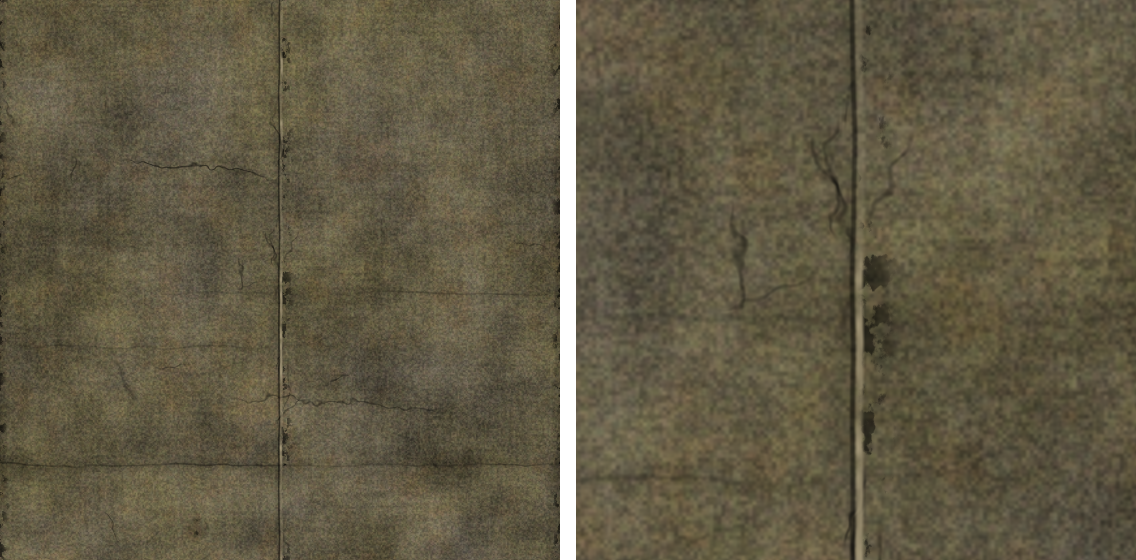
Left, the full canvas; right, a detail of the centre.
Give the GLSL for this texture, as a WebGL 2 fragment shader.

```glsl
#version 300 es
precision highp float;

uniform vec2 u_resolution;
out vec4 fragColor;

float hash(vec2 p) {
  vec3 q = fract(p.xyx * 0.1031);
  q += dot(q, q.yzx + 33.33);
  return fract((q.x + q.y) * q.z);
}

float noise(vec2 p) {
  vec2 i = floor(p), f = fract(p);
  f = f * f * (3.0 - 2.0 * f);
  return mix(mix(hash(i), hash(i + vec2(1, 0)), f.x),
             mix(hash(i + vec2(0, 1)), hash(i + vec2(1, 1)), f.x), f.y);
}

// Layered noise centred on zero
float fbm(vec2 p) {
  float sum = 0.0, amp = 0.5;
  for (int i = 0; i < 5; i++) {
    sum += amp * (noise(p) - 0.5);
    p = mat2(1.6, 1.2, -1.2, 1.6) * p + 17.3;
    amp *= 0.5;
  }
  return sum;
}

// Line that fades towards both ends
float crack(vec2 p, vec2 a, vec2 b, float width) {
  vec2 ab = b - a;
  float t = clamp(dot(p - a, ab) / dot(ab, ab), 0.0, 1.0);
  float d = length(p - a - ab * t);
  return (1.0 - smoothstep(0.0, width, d)) * smoothstep(0.0, 0.2, t) * smoothstep(1.0, 0.7, t);
}

// Broken horizontal crease: dark line inside a soft shadow
float crease(vec2 p, float y, float seed) {
  float d = abs(p.y - y);
  float worn = smoothstep(0.3, 0.75, noise(vec2(p.x * 11.0, seed)));
  return worn * (1.0 - smoothstep(0.0, 0.003, d)) + 0.4 * exp(-d * 80.0);
}

void main() {
  vec2 p = gl_FragCoord.xy / u_resolution;
  vec2 warp = vec2(fbm(p * 16.0 + 3.0), fbm(p * 16.0 + 41.0));
  vec2 bent = p + 0.035 * warp + 0.008 * vec2(noise(p * 90.0), noise(p * 90.0 + 50.0)) - 0.004;
  vec2 creased = p + 0.016 * warp;

  // Stains, mottling and faint woven streaks
  float tone = 0.5 * fbm(p * 5.0 + 0.8 * warp + 8.0);
  tone += 0.42 * fbm(p * 19.0 + 60.0);
  tone += 0.09 * (noise(p * vec2(14.0, 190.0)) - 0.5);
  tone += 0.09 * (noise(p * vec2(170.0, 11.0) + 9.0) - 0.5);
  tone -= 0.08 * smoothstep(0.08, 0.3, fbm(p * 7.0 + 90.0));

  // Broad light and shade
  tone += 0.09 * smoothstep(0.18, 0.15, creased.y) * smoothstep(0.0, 0.12, p.y);
  tone -= 0.08 * exp(-30.0 * dot(p - vec2(0.66, 0.7), p - vec2(0.66, 0.7)));
  tone -= 0.08 * exp(-40.0 * dot(p - vec2(0.72, 0.3), p - vec2(0.72, 0.3)));
  tone += 0.03 * smoothstep(0.75, 1.0, p.y);

  // Fine grain
  tone += 0.24 * (noise(p * 270.0) - 0.5) + 0.27 * (noise(p * 430.0 + 5.0) - 0.5);

  // Horizontal creases
  float dark = 0.28 * crease(creased, 0.17, 2.5);
  dark += 0.20 * crease(creased, 0.477, 7.5) * smoothstep(0.25, 0.5, p.x);
  dark += 0.16 * crease(creased, 0.38, 13.5) * smoothstep(0.7, 0.45, p.x);

  // Long cracks
  dark += 0.48 * crack(bent, vec2(0.2, 0.715), vec2(0.52, 0.685), 0.0032);
  dark += 0.32 * crack(bent, vec2(0.38, 0.29), vec2(0.84, 0.265), 0.003);
  dark += 0.22 * crack(bent, vec2(0.2, 0.37), vec2(0.24, 0.27), 0.006);

  // Short scattered cracks, then fine ones branching off the fold
  for (int i = 0; i < 30; i++) {
    float k = float(i);
    float nearFold = step(14.0, k);
    vec2 start = vec2(hash(vec2(k, 1.7)), hash(vec2(k, 5.3)));
    start.x = mix(start.x, 0.488 + 0.03 * start.x, nearFold);
    float angle = mix(6.28 * hash(vec2(k, 9.1)), 1.1 + 0.9 * hash(vec2(k, 9.1)), nearFold);
    float reach = 0.03 + 0.06 * hash(vec2(k, 12.9));
    vec2 end = start + reach * vec2(cos(angle), sin(angle));
    dark += (0.15 + 0.2 * hash(vec2(k, 21.0))) * crack(bent, start, end, 0.0028);
  }

  // Dark flecks beside the fold, at the borders and in one small stain
  float fleck = smoothstep(0.09, 0.22, fbm(p * vec2(130.0, 100.0)) + 0.5 * fbm(p * 22.0 + 5.0));
  float besideFold = smoothstep(0.5, 0.505, p.x) * smoothstep(0.53, 0.507, p.x);
  float border = smoothstep(0.02, 0.0, min(p.x, 1.0 - p.x) + 0.02 * warp.x);
  float stain = smoothstep(0.03, 0.01, length((bent - vec2(0.355, 0.06)) * vec2(1.0, 1.3)));
  dark += 0.5 * fleck * max(besideFold, border) + 0.15 * border;
  dark += stain * (0.16 + 0.35 * smoothstep(-0.02, 0.12, fbm(p * 80.0 + 30.0)));

  // Olive, grey and faint brown tints
  vec3 colour = vec3(0.382, 0.354, 0.268);
  float hue = fbm(p * 6.0 + 130.0) + 0.5 * fbm(p * 45.0 + 70.0);
  colour += hue * vec3(0.02, 0.015, -0.06);
  colour += vec3(0.014, -0.003, -0.012) * smoothstep(0.06, 0.25, fbm(p * 23.0 + 150.0));
  colour += 0.025 * (vec3(noise(p * 210.0 + 11.0), noise(p * 210.0 + 47.0), noise(p * 210.0 + 83.0)) - 0.5);
  colour *= (1.0 + tone) * (1.0 - min(dark, 0.68));

  // Vertical fold: thin shadow on the left, worn pale ridge on the right
  float x = p.x - 0.5 + 0.002 * (noise(vec2(p.y * 24.0, 4.0)) - 0.5);
  float shadow = 1.0 - smoothstep(0.0003, 0.0026, abs(x + 0.0016));
  float ridge = 1.0 - smoothstep(0.0006, 0.0036, abs(x - 0.0024));
  float wear = 0.3 + 0.6 * smoothstep(0.45, 0.85, noise(vec2(p.y * 26.0, 31.0)));
  wear *= 0.5 + 0.7 * noise(p * vec2(200.0, 110.0));
  colour *= 1.0 - 0.42 * shadow - 0.12 * exp(-abs(x + 0.004) * 130.0);
  colour = mix(colour, vec3(0.64, 0.59, 0.47), ridge * min(wear, 1.0));

  fragColor = vec4(clamp(colour, 0.0, 1.0), 1.0);
}
```
